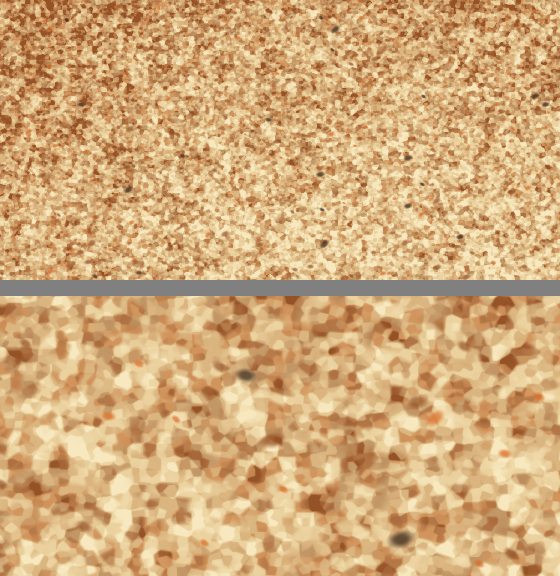
Top, the full canvas; bottom, a detail of the centre.
Give the GLSL for this texture, as a Shadertoy shader.

```glsl
// Sunlit sandy granite: soft cream and brown grains with sparse dark and orange specks.

const vec3 UMBER     = vec3(0.58, 0.32, 0.15);
const vec3 BROWN     = vec3(0.70, 0.46, 0.27);
const vec3 RED_TAN   = vec3(0.82, 0.58, 0.36);
const vec3 GREY_TAN  = vec3(0.76, 0.59, 0.40);
const vec3 SAND      = vec3(0.86, 0.71, 0.50);
const vec3 CREAM     = vec3(0.92, 0.82, 0.62);
const vec3 HIGHLIGHT = vec3(0.97, 0.91, 0.75);
const vec3 ORANGE    = vec3(0.86, 0.42, 0.15);
const vec3 CHARCOAL  = vec3(0.27, 0.19, 0.13);

vec4 hash4(vec2 cell, float seed) {
    vec4 h = fract((cell.xyxy + seed) * vec4(0.1031, 0.1030, 0.0973, 0.1099));
    h += dot(h, h.wzxy + 33.33);
    return fract((h.xxyz + h.yzzw) * h.zywx);
}

// Cellular noise with blended borders: two random values, each centred on zero
vec2 softCells(vec2 p, float density, float sharpness, float seed) {
    vec2 q = p * density;
    vec2 base = floor(q);
    vec2 sum = vec2(0.0);
    float total = 0.0;
    for (int j = -1; j <= 1; j++)
    for (int i = -1; i <= 1; i++) {
        vec2 cell = base + vec2(i, j);
        vec4 h = hash4(cell, seed);
        vec2 d = cell + 0.1 + 0.8 * h.xy - q;
        float weight = exp(-sharpness * dot(d, d));
        sum += weight * (h.zw - 0.5);
        total += weight;
    }
    return sum / total;
}

// Coverage of rare, tilted oval specks; radius is a fraction of a cell
float specks(vec2 p, float density, float chance, float radius, float seed) {
    vec2 q = p * density;
    vec2 base = floor(q);
    float cover = 0.0;
    for (int j = -1; j <= 1; j++)
    for (int i = -1; i <= 1; i++) {
        vec2 cell = base + vec2(i, j);
        vec4 h = hash4(cell, seed);
        vec2 d = q - cell - h.xy;
        float tilt = 1.4 * (h.w - 0.5);
        d = mat2(cos(tilt), -sin(tilt), sin(tilt), cos(tilt)) * d;
        float size = radius * (0.6 + 0.7 * h.w);
        float dist = length(d * vec2(0.75, 1.2));
        float oval = 1.0 - smoothstep(0.35 * size, 1.3 * size, dist);
        cover = max(cover, oval * step(h.z, chance));
    }
    return cover;
}

// Broad uneven staining from layered sines
float stains(vec2 p) {
    float sum = 0.0;
    float amp = 0.5;
    for (int i = 0; i < 4; i++) {
        sum += amp * sin(p.x * 5.3 + 1.7 * sin(p.y * 4.1 + 1.3)) * sin(p.y * 4.7 + 0.8 + sin(p.x * 3.7));
        p = mat2(0.8, 0.6, -0.6, 0.8) * p * 1.9 + 2.3;
        amp *= 0.65;
    }
    return sum;
}

// Light falls on the lower middle; the left side and top edge are browner
float illumination(vec2 p, float leftShade) {
    return 0.70 - 1.05 * p.y - 0.75 * leftShade - 0.35 * smoothstep(0.85, 1.0, p.y);
}

vec3 grainColor(float tone, float warmth) {
    vec3 tan_ = mix(GREY_TAN, RED_TAN, smoothstep(-0.12, 0.16, warmth));
    vec3 color = mix(UMBER, BROWN, smoothstep(-2.5, -1.6, tone));
    color = mix(color, tan_, smoothstep(-1.7, -0.75, tone));
    color = mix(color, SAND, smoothstep(-0.8, 0.1, tone));
    color = mix(color, CREAM, smoothstep(0.2, 1.0, tone));
    return mix(color, HIGHLIGHT, smoothstep(1.1, 2.2, tone));
}

// Faint diagonal print screen
float printScreen(vec2 p, float frequency) {
    vec2 a = 6.2832 * frequency * p;
    return sin(a.x + a.y) * sin(a.x - a.y);
}

void mainImage(out vec4 fragColor, in vec2 fragCoord) {
    vec2 p = fragCoord / iResolution.y;
    float leftShade = 1.0 - smoothstep(0.0, 0.7, p.x);

    // Grains of three sizes
    vec2 stretched = p * vec2(0.9, 1.0);
    vec2 coarse = softCells(stretched, 27.0, 8.0, 11.0);
    vec2 medium = softCells(stretched, 61.0, 13.0, 37.0);
    vec2 fine   = softCells(stretched, 104.0, 11.0, 71.0);

    float light = illumination(p, leftShade) + 0.4 * stains(p);
    float tone = light + 1.4 * coarse.x + 3.2 * medium.x + 2.0 * fine.x;
    tone += 0.16 * printScreen(p, 37.0) * smoothstep(0.5, -0.8, light);
    float warmth = 0.5 * coarse.y + 0.8 * medium.y + 0.12 * leftShade;

    // Surface with scattered accents
    vec3 color = grainColor(tone, warmth);
    color = mix(color, ORANGE, 0.7 * specks(p, 24.0, 0.06 + 0.06 * leftShade, 0.17, 5.0));
    color = mix(color, UMBER, 0.7 * specks(p, 20.0, 0.06 + 0.08 * leftShade, 0.20, 53.0));
    color = mix(color, CHARCOAL, 0.8 * specks(p, 16.0, 0.04, 0.17, 91.0));
    fragColor = vec4(color, 1.0);
}
```
